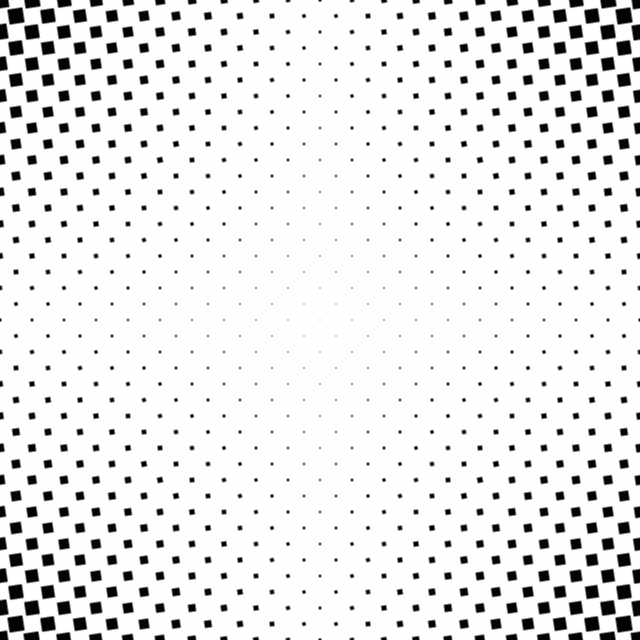
Write a three.js fragment shader that draws this pattern.

```glsl
// Halftone field of tilted black squares on white paper.
// Two interleaved square lattices form a staggered grid; each square's side
// grows from the middle of the canvas, fastest along the diagonals.

#define CELLS 20.0          // lattice cells across the canvas
#define TILT 0.15           // counterclockwise turn of each square, radians
#define SIDE_MIN 0.0010     // side at the middle
#define SIDE_RADIAL 0.0036  // growth with distance from the middle
#define SIDE_CORNER 0.0198  // growth towards the four corners
#define SOFTNESS 0.0030     // width of the edge filter
#define PAPER vec3(0.995)
#define INK vec3(0.012)

varying vec2 vUv;

// Side of the square whose centre lies at the given canvas position.
float squareSide(vec2 centre) {
  vec2 reach = abs(centre * 2.0 - 1.0);
  return SIDE_MIN + SIDE_RADIAL * length(reach) + SIDE_CORNER * reach.x * reach.y;
}

// Box-filtered coverage, so squares finer than the filter fade to grey.
float squareCoverage(vec2 p, float side) {
  vec2 halfSide = vec2(0.5 * side);
  vec2 halfFilter = vec2(0.5 * SOFTNESS);
  vec2 overlap = min(halfSide, p + halfFilter) - max(-halfSide, p - halfFilter);
  overlap = max(overlap, 0.0) / SOFTNESS;
  return overlap.x * overlap.y;
}

// Coverage by the nearest square of a lattice shifted by a part of a cell.
float latticeInk(vec2 uv, float shift) {
  vec2 centre = (floor(uv * CELLS + 0.5 - shift) + shift) / CELLS;
  vec2 offset = uv - centre;
  float c = cos(TILT);
  float s = sin(TILT);
  vec2 local = vec2(c * offset.x + s * offset.y, c * offset.y - s * offset.x);
  return squareCoverage(local, squareSide(centre));
}

void main() {
  // Join both lattices, the second moved by half a cell each way.
  float ink = max(latticeInk(vUv, 0.0), latticeInk(vUv, 0.5));
  gl_FragColor = vec4(mix(PAPER, INK, ink), 1.0);
}
```
